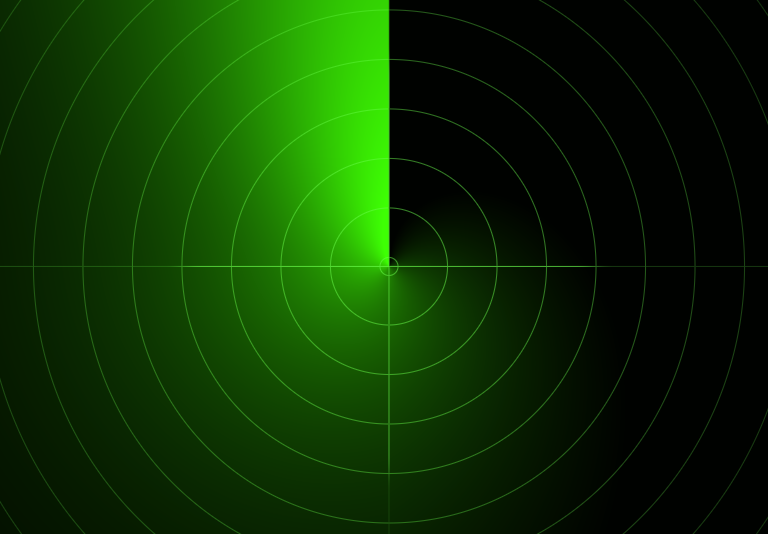
A Shadertoy shader for this background:

```glsl
const vec2 CENTER = vec2(0.5065, 0.501);      // share of the canvas
const vec3 BASE_COLOR = vec3(0.0, 0.006, 0.0);
const vec3 GLOW_COLOR = vec3(0.245, 1.0, 0.015);
const vec3 LINE_COLOR = vec3(0.42, 1.0, 0.30);
const float FIRST_RING = 0.0169;              // lengths in canvas heights
const float RING_STEP = 0.0927;
const float LINE_HALF_WIDTH = 0.0010;
const float AXIS_REACH = 0.40;
const float NEAR_DECAY = 0.5;                 // radial decay at the beam
const float TRAIL_DECAY = 2.2;                // extra decay along the trail
const float TAIL_CUT = 1.0;
const float TAU = 6.2831853;

// Antialiased line coverage from a distance
float stroke(float dist, float pixel) {
    return clamp((LINE_HALF_WIDTH - abs(dist)) / pixel + 0.5, 0.0, 1.0);
}

// Brightness by turn behind the beam (0 to 1) and radius
float sweepGlow(float turn, float radius) {
    float decay = NEAR_DECAY + TRAIL_DECAY * smoothstep(0.0, 0.25, turn);
    float tail = TAIL_CUT * max(turn - 0.5, 0.0) * radius;
    return max(1.06 * (1.0 - turn) * exp(-radius * decay) - tail, 0.0);
}

// Concentric rings at even steps
float ringLines(float radius, float pixel) {
    float index = max(round((radius - FIRST_RING) / RING_STEP), 0.0);
    float dist = radius - FIRST_RING - index * RING_STEP;
    return stroke(dist, pixel) * mix(0.16, 0.52, exp(-3.0 * radius * radius));
}

// Crosshair, bright near the center and faint beyond its reach
float axisLines(vec2 p, float pixel) {
    vec2 strength = mix(vec2(0.65, 0.55), vec2(0.20, 0.12),
                        smoothstep(AXIS_REACH - 0.05, AXIS_REACH + 0.02, abs(p)));
    return max(stroke(p.y, pixel) * strength.x, stroke(p.x, pixel) * strength.y);
}

void mainImage(out vec4 fragColor, in vec2 fragCoord) {
    float pixel = 1.0 / iResolution.y;
    vec2 p = (fragCoord - CENTER * iResolution.xy) * pixel;
    float radius = length(p);

    // Rotating trail with a smoothed leading edge
    float turn = fract(atan(-p.x, p.y) / TAU);
    float glow = sweepGlow(turn, radius);
    if (p.y > 0.0 && abs(p.x) < pixel) {
        float edge = smoothstep(-pixel, pixel, p.x);
        glow = mix(sweepGlow(0.0, radius), sweepGlow(1.0, radius), edge);
    }
    vec3 color = BASE_COLOR + GLOW_COLOR * min(glow, 1.0);

    // Grid over the trail
    float grid = max(ringLines(radius, pixel), axisLines(p, pixel));
    color = mix(color, LINE_COLOR, grid);

    fragColor = vec4(clamp(color, 0.0, 1.0), 1.0);
}
```
